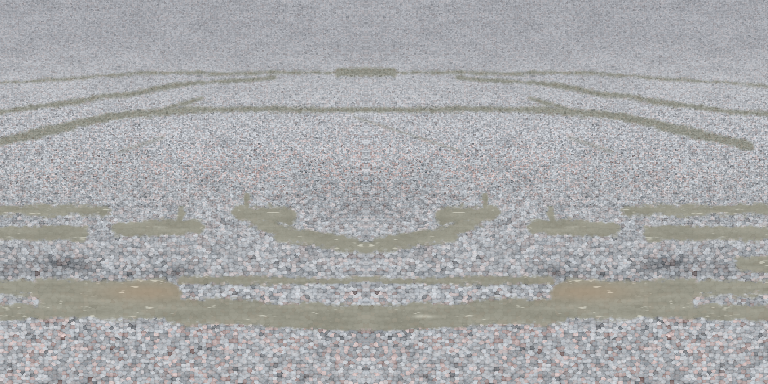
Write a Shadertoy shader that draws this texture.

```glsl
// Wet gravel ground seen at a low angle, mirrored about a vertical axis.
// Cellular grains grow toward the viewer; muddy tracks and pools are
// warped capsules, blended over the stones with ragged edges.

// Lengths are hundredths of the canvas height, y runs downward.
const float AXIS = 95.3;
const float FINE_GRAIN = 0.5;
const float COARSE_GRAIN = 1.15;
const float SHORE_WARP = 2.0;
const vec3 FAR_GRAVEL = vec3(0.65, 0.655, 0.675);
const vec3 MID_GRAVEL = vec3(0.71, 0.715, 0.73);
const vec3 NEAR_GRAVEL = vec3(0.675, 0.68, 0.69);
const vec3 MUD = vec3(0.595, 0.59, 0.535);
const vec3 TRACK_MUD = vec3(0.54, 0.54, 0.49);
const vec3 CLAY = vec3(0.66, 0.59, 0.50);

// Each track or pool: start x, y, end x, y, with its half thickness below.
const vec4 TRACKS[12] = vec4[12](
    vec4(0, 18.6, 7, 18.8), vec4(8, 18.7, 62, 19.2), vec4(62, 19.5, 106, 22.5),
    vec4(24, 20.2, 44, 21.5), vec4(44, 21.5, 56, 23.5), vec4(56, 23.5, 95, 29.3),
    vec4(95, 29.3, 106, 29.8), vec4(0, 28.6, 44, 28.4), vec4(44, 28.6, 67, 30.3),
    vec4(67, 30.3, 76, 32.5), vec4(76, 32.8, 100, 38), vec4(43, 25.5, 56, 30));
const float TRACK_WIDTH[12] = float[12](
    1.1, 0.35, 0.3, 0.5, 0.6, 0.65, 0.6, 0.7, 0.9, 1.0, 1.2, 0.55);
const vec4 POOLS[12] = vec4[12](
    vec4(68, 54.8, 112, 54.8), vec4(44, 59, 64, 59.5), vec4(48, 54.5, 48.5, 58),
    vec4(74, 60.5, 112, 61), vec4(20, 56.5, 33, 55.2), vec4(31, 50, 31, 54),
    vec4(30, 57, 20, 60.5), vec4(22, 61, 0, 64.3), vec4(98, 68.5, 112, 69),
    vec4(0, 73, 48, 73), vec4(53, 78, 112, 78.2), vec4(0, 83, 50, 81));
const float POOL_WIDTH[12] = float[12](
    1.3, 2.0, 0.9, 1.7, 2.0, 0.7, 1.2, 1.7, 1.8, 0.9, 5.0, 3.3);

vec3 hash3(vec2 p) {
    vec3 q = fract(p.xyx * vec3(0.1031, 0.1030, 0.0973));
    q += dot(q, q.yxz + 33.33);
    return fract((q.xxy + q.yzz) * q.zyx);
}

float noise(vec2 p) {
    vec2 i = floor(p), f = fract(p);
    f = f * f * (3.0 - 2.0 * f);
    return mix(mix(hash3(i).x, hash3(i + vec2(1, 0)).x, f.x),
               mix(hash3(i + vec2(0, 1)).x, hash3(i + vec2(1, 1)).x, f.x), f.y);
}

float fbm(vec2 p) {
    return 0.55 * noise(p) + 0.3 * noise(p * 2.1 + 7.0) + 0.15 * noise(p * 4.3 + 19.0);
}

float capsule(vec2 p, vec4 s, float r) {
    vec2 a = p - s.xy, b = s.zw - s.xy;
    return length(a - b * clamp(dot(a, b) / dot(b, b), 0.0, 1.0)) - r;
}

float spot(vec2 p, vec2 centre, vec2 radius) {
    vec2 q = (p - centre) / radius;
    return exp(-dot(q, q));
}

// Signed colour offset of the nearest stone, darkened in the gaps.
vec3 stones(vec2 q, float redness) {
    vec2 cell = floor(q);
    float nearest = 9.0;
    vec3 id = vec3(0.5);
    for (int j = -1; j <= 1; j++)
    for (int i = -1; i <= 1; i++) {
        vec2 c = cell + vec2(i, j);
        vec3 h = hash3(c);
        float d = length(c + 0.15 + 0.7 * h.xy - q);
        if (d < nearest) { nearest = d; id = hash3(c + 51.7); }
    }
    float shade = (id.x - 0.5) * 0.26 + 0.045 - 0.17 * smoothstep(0.3, 0.85, nearest);
    shade -= 0.16 * step(0.93, id.z);
    float red = redness * smoothstep(0.72, 0.9, id.y);
    return vec3(shade) + red * vec3(0.07, -0.035, -0.06)
         + (1.0 - id.y) * vec3(-0.018, 0.0, 0.014);
}

void mainImage(out vec4 fragColor, in vec2 fragCoord) {
    float px = 100.0 / iResolution.y;
    vec2 p = vec2(fragCoord.x, iResolution.y - fragCoord.y) * px;
    float side = p.x - AXIS;
    vec2 m = vec2(abs(side), p.y);

    // Gravel: base tone by depth, mottling, then grains of two sizes
    vec3 col = mix(FAR_GRAVEL, MID_GRAVEL, smoothstep(8.0, 25.0, m.y));
    col = mix(col, NEAR_GRAVEL, smoothstep(34.0, 48.0, m.y));
    col += 0.07 * (fbm(m * vec2(0.12, 0.5)) - 0.5);
    float redness = 0.35 + 0.65 * spot(m, vec2(0, 44), vec2(90, 7))
                  + 0.5 * smoothstep(68.0, 88.0, m.y);
    vec3 fine = stones(m * vec2(1.0, 1.3) / FINE_GRAIN, redness);
    vec3 coarse = stones(m * vec2(1.0, 1.3) / COARSE_GRAIN + 40.0, redness);
    vec3 grain = mix(fine, coarse, smoothstep(28.0, 75.0, m.y) * 0.8);
    col += grain * mix(0.35, 1.0, smoothstep(15.0, 50.0, m.y));

    // Damp, dark stones beside the pools
    float damp = spot(m, vec2(78, 69), vec2(7, 2.6)) + 0.7 * spot(m, vec2(94, 70), vec2(12, 2.5))
               + 0.6 * spot(m, vec2(52, 71), vec2(16, 1.8)) + 0.4 * spot(m, vec2(4, 52), vec2(14, 4));
    col -= damp * (0.07 + 0.16 * noise(m * 0.9));

    // Shoreline warp: broad wander plus stone-sized raggedness
    float wander = fbm(m * vec2(0.13, 0.4) + 3.0) - 0.5;
    float ragged = fbm(m * vec2(0.8, 1.1) + 11.0) - 0.5;
    float track = 99.0, pool = 99.0;
    for (int i = 0; i < 12; i++) {
        track = min(track, capsule(m + vec2(0, wander), TRACKS[i], TRACK_WIDTH[i]));
        pool = min(pool, capsule(m + vec2(0, wander * SHORE_WARP), POOLS[i], POOL_WIDTH[i]));
    }
    float island = capsule(m + vec2(0, wander * 3.0), vec4(86, 78, 112, 78), 1.3);
    pool = max(pool, -island) + ragged * 1.8;
    track += ragged * 0.9;

    // Muddy tracks and one thin diagonal rut on the right
    float soft = 0.35 + px;
    col = mix(col, TRACK_MUD + 0.3 * grain, 0.85 * smoothstep(soft, -soft, track));
    float rut = capsule(vec2(side, p.y + wander), vec4(-3, 30.5, 24.5, 39.5), 0.15);
    float faint = capsule(m, vec4(53, 35.8, 64, 39.5), 0.2);
    col = mix(col, TRACK_MUD, 0.65 * smoothstep(soft, -soft, rut) + 0.4 * smoothstep(0.8, -0.3, faint));

    // Pools with drifting tones, clay stains and pale glints
    vec3 water = MUD + 0.11 * (fbm(m * vec2(0.1, 0.7) + 29.0) - 0.5) + 0.1 * grain;
    water = mix(water, CLAY, 0.75 * spot(m, vec2(57, 76), vec2(13, 2.5)));
    water += 0.18 * smoothstep(0.72, 0.86, fbm(m * vec2(0.3, 1.3) + 61.0));
    water += 0.16 * spot(vec2(side, p.y), vec2(15, 82.4), vec2(3.0, 0.45));
    col = mix(col, water, 0.95 * smoothstep(soft, -soft, pool));

    fragColor = vec4(clamp(col, 0.0, 1.0), 1.0);
}
```
